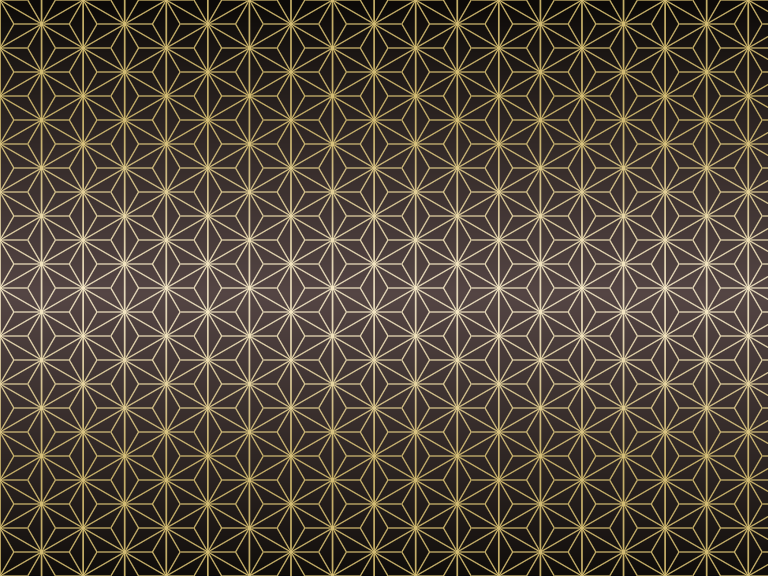
This pattern is drawn by a Shadertoy shader. Its source:

```glsl
const float SQRT3 = sqrt(3.0);

// Offset from the nearest point of a triangular lattice with unit sides.
vec2 nearestStar(vec2 p) {
    vec2 cell = vec2(SQRT3, 1.0);
    vec2 a = p - cell * round(p / cell);
    vec2 b = p - cell * (floor(p / cell) + 0.5);
    return dot(a, a) < dot(b, b) ? a : b;
}

// Distance to the closest of twelve evenly spread rays.
float rayDistance(vec2 q) {
    float sector = radians(30.0);
    float angle = atan(q.y, q.x + 1e-6);
    return length(q) * abs(sin(angle - sector * round(angle / sector)));
}

// Share of a pixel covered by a line, also for lines thinner than a pixel.
float lineCoverage(float d, float halfWidth, float pixel) {
    return clamp((d + halfWidth) / pixel + 0.5, 0.0, 1.0)
         - clamp((d - halfWidth) / pixel + 0.5, 0.0, 1.0);
}

void mainImage(out vec4 fragColor, in vec2 fragCoord) {
    // Twelve stars fit down the canvas.
    float pixel = 12.0 / iResolution.y;
    vec2 star = nearestStar(fragCoord * pixel);

    // Dark ground with a warm band of light across the middle.
    float height = abs(fragCoord.y / iResolution.y - 0.49) * 2.0;
    float light = clamp(1.0 - height, 0.0, 1.0);
    vec3 ground = mix(vec3(0.05, 0.04, 0.03), vec3(0.33, 0.27, 0.265), pow(light, 0.9));

    // Gold threads that turn to cream in the light.
    float sheen = 1.0 - smoothstep(0.0, 0.65, height);
    vec3 thread = mix(vec3(0.80, 0.71, 0.42), vec3(0.93, 0.88, 0.75), sheen);

    // Star rays, with slightly heavier uprights and bright hubs.
    float rays = lineCoverage(rayDistance(star), 0.014, pixel);
    float uprights = lineCoverage(abs(star.x), 0.018, pixel);
    float hub = 1.0 - smoothstep(0.03, 0.03 + 1.5 * pixel, length(star));
    float coverage = max(max(rays, uprights), hub);

    vec3 color = mix(ground, thread, coverage * 0.95);
    color += 0.06 * hub * vec3(1.0, 0.95, 0.8);
    fragColor = vec4(color, 1.0);
}
```
